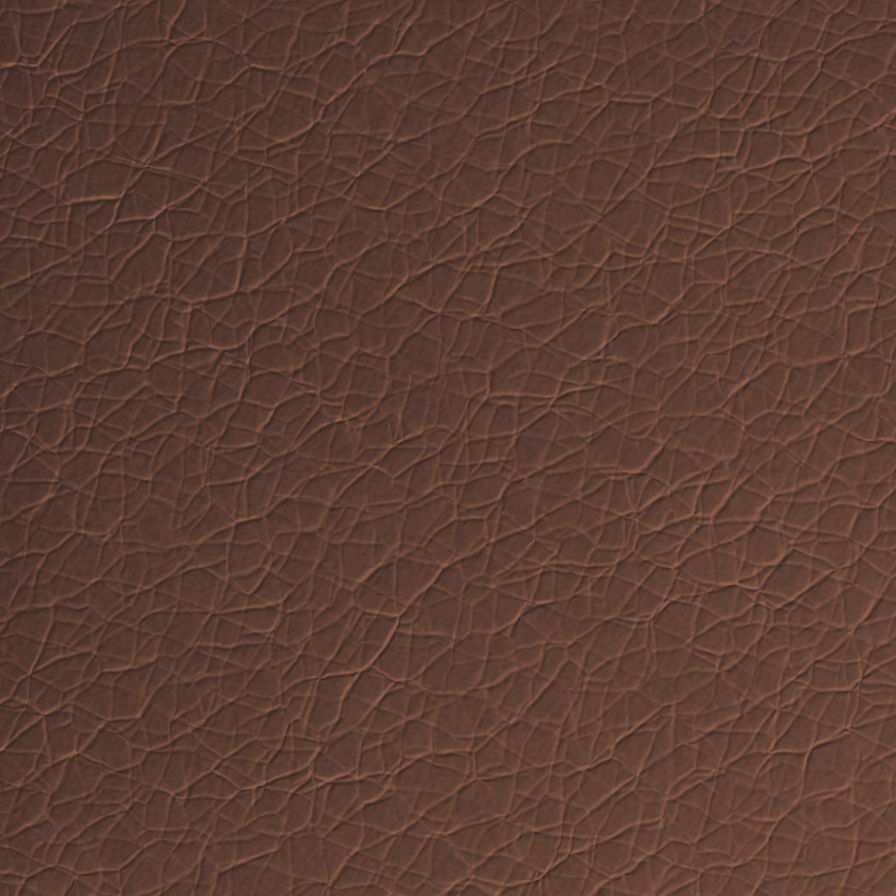
This texture is drawn by a WebGL 1 fragment shader. Its source:

```glsl
precision highp float;

uniform vec2 u_resolution;

#define CREASE_WIDTH 0.0026
#define PUFF_WIDTH 0.009
#define PUFF_DEPTH 0.3
#define RELIEF 1.25
#define CREASE_GLOW 0.26
#define GRAIN_DEPTH 0.42
#define LIGHT_STEP 0.0014
#define LIGHT_DIR vec2(-0.5, 0.866)
#define SHADOW_BROWN vec3(0.31, 0.21, 0.18)
#define LIT_BROWN vec3(0.47, 0.31, 0.25)

float hash(vec2 p) {
  vec3 q = fract(p.xyx * 0.1031);
  q += dot(q, q.yzx + 33.33);
  return fract((q.x + q.y) * q.z);
}

vec2 hash2(vec2 p) {
  return vec2(hash(p), hash(p + 71.7));
}

float noise(vec2 p) {
  vec2 cell = floor(p);
  vec2 f = fract(p);
  f = f * f * (3.0 - 2.0 * f);
  float low = mix(hash(cell), hash(cell + vec2(1.0, 0.0)), f.x);
  float high = mix(hash(cell + vec2(0.0, 1.0)), hash(cell + 1.0), f.x);
  return mix(low, high, f.y);
}

vec2 noise2(vec2 p) {
  return vec2(noise(p), noise(p + 37.4)) - 0.5;
}

// Depth of a crease network: borders of stretched, rotated Voronoi cells
float creases(vec2 p, float angle, vec2 cellSize, float seed) {
  float c = cos(angle);
  float s = sin(angle);
  vec2 density = 1.0 / cellSize;
  vec2 q = vec2(c * p.x + s * p.y, c * p.y - s * p.x) * density + seed;
  vec2 home = floor(q);
  vec2 nearest = vec2(0.0);
  vec2 second = vec2(0.0);
  float d1 = 100.0;
  float d2 = 100.0;
  for (int j = -1; j <= 1; j++) {
    for (int i = -1; i <= 1; i++) {
      vec2 id = home + vec2(float(i), float(j));
      vec2 offset = id + 0.1 + 0.8 * hash2(id) - q;
      float d = dot(offset, offset);
      if (d < d1) {
        d2 = d1; second = nearest;
        d1 = d; nearest = offset;
      } else if (d < d2) {
        d2 = d; second = offset;
      }
    }
  }
  // Distance to the border, brought back to canvas units
  float edge = 0.5 * (d2 - d1) / max(length((second - nearest) * density), 0.001);
  float strength = mix(0.25, 1.0, noise(q * 1.3 + 5.3));
  float line = exp(-edge * edge / (CREASE_WIDTH * CREASE_WIDTH));
  return strength * (line + PUFF_DEPTH * exp(-edge / PUFF_WIDTH));
}

// Sum of crossing networks, bent so that no crease is straight
float creaseDepth(vec2 p) {
  p += 0.016 * noise2(p * 9.0) + 0.007 * noise2(p * 42.0);
  p += 0.0018 * noise2(p * 120.0);
  float depth = 0.75 * creases(p, 0.55, vec2(0.075, 0.043), 11.0);
  depth += 0.55 * creases(p, 1.3, vec2(0.07, 0.035), 47.0);
  depth += 0.5 * creases(p, -0.3, vec2(0.078, 0.041), 83.0);
  return depth * mix(0.85, 1.15, noise(p * 6.0 + 3.0));
}

// Fine pores and slanted fibres
float grain(vec2 p) {
  vec2 fibre = vec2(p.x - 0.35 * p.y, p.y);
  return 0.5 * noise(fibre * vec2(190.0, 95.0)) + 0.5 * noise(p * 260.0 + 19.0);
}

void main() {
  vec2 uv = gl_FragCoord.xy / u_resolution;
  vec2 p = gl_FragCoord.xy / u_resolution.y;
  vec2 toLight = LIGHT_DIR * LIGHT_STEP;

  // Slope of the surface along the light
  float depthAbove = creaseDepth(p + toLight);
  float depthBelow = creaseDepth(p - toLight);
  float slope = depthAbove - depthBelow;
  float depth = 0.5 * (depthAbove + depthBelow);
  float grainSlope = grain(p + toLight) - grain(p - toLight);

  // Broad light falling on the lower right
  float low = 1.0 - uv.y;
  float tone = 0.08 + 0.31 * uv.x + 0.2 * low + 0.18 * uv.x * low;
  tone += 0.09 * (noise(p * 5.0 + 8.0) - 0.5);
  tone -= 0.07 * (1.0 - smoothstep(0.0, 0.07, uv.x));

  // Shaded creases and grain
  tone -= RELIEF * slope;
  tone += CREASE_GLOW * (depth - 0.4);
  tone += GRAIN_DEPTH * (grain(p) - 0.5) - 0.7 * GRAIN_DEPTH * grainSlope;

  vec3 leather = mix(SHADOW_BROWN, LIT_BROWN, clamp(tone, -0.35, 1.5));
  gl_FragColor = vec4(leather, 1.0);
}
```
